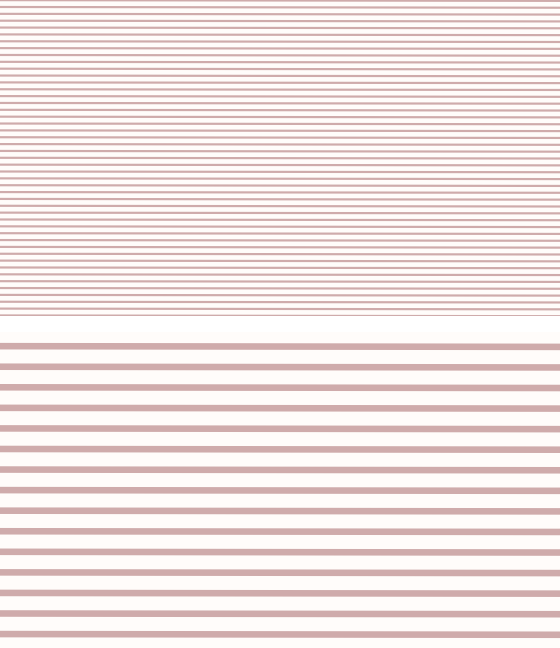
Top, the full canvas; bottom, a detail of the centre.
Write a WebGL 2 fragment shader that draws this pattern.

```glsl
#version 300 es
precision highp float;
// Thin dusty-rose pinstripes on warm white, tilted very slightly downhill.
// Each stripe is a distance band around the centre of a repeating row,
// with edges smoothed by one pixel of coverage.

#define STRIPES 46.1          // repeats per canvas height
#define STRIPE_WIDTH 0.32     // share of one repeat
#define TILT 0.0013           // drop per unit of run to the right
#define CENTRE_SHIFT -0.0005  // height of the middle stripe, from the centre
#define PAPER vec3(1.0, 0.99, 0.98)
#define ROSE vec3(0.81, 0.67, 0.67)

uniform vec2 u_resolution;
out vec4 fragColor;

// Coverage of a horizontal stripe; row counts repeats, pixel is one pixel in rows.
float stripeCoverage(float row, float pixel) {
  float fromCentre = abs(fract(row + 0.5) - 0.5);
  return clamp((0.5 * STRIPE_WIDTH - fromCentre) / pixel + 0.5, 0.0, 1.0);
}

void main() {
  // Canvas units: height is 1, origin moved to the centre.
  vec2 p = (gl_FragCoord.xy - 0.5 * u_resolution) / u_resolution.y;

  // Stripe rows along the tilted direction.
  float row = (p.y + TILT * p.x - CENTRE_SHIFT) * STRIPES;
  float pixel = STRIPES / u_resolution.y;

  fragColor = vec4(mix(PAPER, ROSE, stripeCoverage(row, pixel)), 1.0);
}
```
